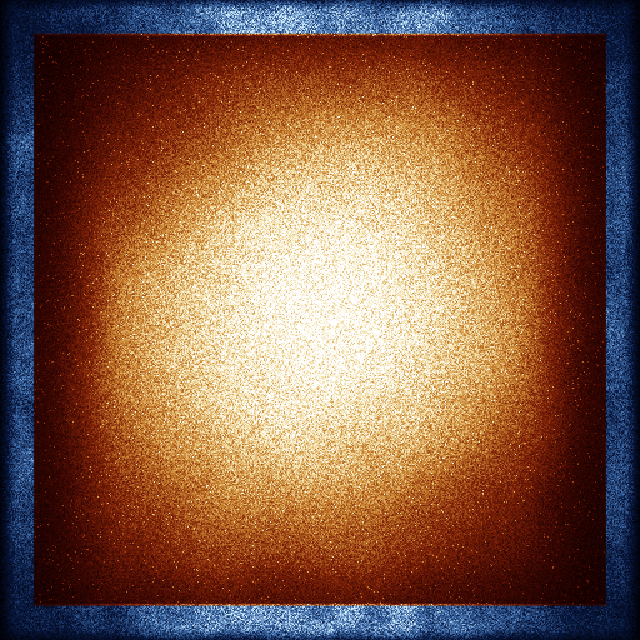
This background is drawn by a WebGL 2 fragment shader. Its source:

```glsl
#version 300 es
precision highp float;
// A grainy golden glow on a rust panel, set in a speckled blue frame.
uniform vec2 u_resolution;
out vec4 outColor;

const float GRAIN_CELLS = 512.0;
const vec2 PANEL_CENTER = vec2(0.5, 0.5005);
const float PANEL_HALF = 0.4468;

float hash(vec2 p) {
    vec3 q = fract(p.xyx * vec3(0.1031, 0.1030, 0.0973));
    q += dot(q, q.yzx + 33.33);
    return fract((q.x + q.y) * q.z);
}

float valueNoise(vec2 p) {
    vec2 i = floor(p), f = fract(p);
    f = f * f * (3.0 - 2.0 * f);
    float low = mix(hash(i), hash(i + vec2(1, 0)), f.x);
    float high = mix(hash(i + vec2(0, 1)), hash(i + vec2(1, 1)), f.x);
    return mix(low, high, f.y);
}

// Layered soft mottling, centred on zero
float mottle(vec2 p) {
    float sum = 0.0, amplitude = 0.5;
    for (int i = 0; i < 4; i++) {
        sum += amplitude * (valueNoise(p) - 0.5);
        p = p * 2.03 + 17.3;
        amplitude *= 0.5;
    }
    return sum;
}

// Triangular grain from -1 to 1
float grain(vec2 cell) {
    return hash(cell + 11.0) + hash(cell + 503.0) - 1.0;
}

float ramp(float a, float b, float t) {
    return clamp((t - a) / (b - a), 0.0, 1.0);
}

vec3 emberColor(float t) {
    vec3 c = mix(vec3(0.07, 0.0, 0.0), vec3(0.24, 0.03, 0.01), ramp(0.0, 0.2, t));
    c = mix(c, vec3(0.51, 0.14, 0.03), ramp(0.2, 0.43, t));
    c = mix(c, vec3(0.80, 0.53, 0.20), ramp(0.43, 0.68, t));
    c = mix(c, vec3(0.95, 0.87, 0.65), ramp(0.68, 0.88, t));
    return mix(c, vec3(1.0), ramp(0.88, 1.05, t));
}

vec3 frostColor(float t) {
    vec3 c = mix(vec3(0.0, 0.0, 0.02), vec3(0.03, 0.09, 0.24), ramp(0.0, 0.28, t));
    c = mix(c, vec3(0.24, 0.42, 0.66), ramp(0.28, 0.62, t));
    return mix(c, vec3(0.82, 0.93, 1.0), ramp(0.62, 1.0, t));
}

// Glow level inside the panel; inset is the distance to its sides
float panelLevel(vec2 uv, vec2 inset, float speck, float spark) {
    vec2 p = uv - vec2(0.505, 0.505);
    float radius = sqrt(max(dot(p, p) - 0.22 * p.x * p.y, 0.0));
    float level = 1.04 * exp(-pow(radius / 0.425, 2.3));
    level *= mix(0.35, 1.0, smoothstep(-0.01, 0.14, inset.x));
    level *= mix(0.85, 1.0, smoothstep(0.0, 0.08, inset.y));
    level += 0.12 * mottle(uv * 9.0) * smoothstep(0.0, 0.4, level);
    level += speck * (0.07 + 0.2 * level);
    // Sparse sparks, with a bright seam along the top and bottom
    level += 0.3 * step(0.985, spark);
    float seam = 1.0 - smoothstep(0.0015, 0.004, inset.y);
    float seamReach = smoothstep(0.0, 0.3, inset.x);
    return level + seam * (0.1 + 0.25 * seamReach) * (0.4 + spark);
}

// Light level in the frame; edge is the distance to the canvas sides
float frameLevel(vec2 uv, vec2 edge, float speck) {
    float bar = mix(0.24, 0.7, smoothstep(0.0, 0.42, edge.x));
    float post = mix(0.22, 0.46, smoothstep(0.0, 0.27, edge.y));
    float level = mix(post, bar, smoothstep(-0.015, 0.015, edge.x - edge.y));
    level *= smoothstep(-0.007, 0.028, edge.x);
    level *= smoothstep(-0.018, 0.022, edge.y);
    level *= 1.0 + 0.6 * mottle(uv * 22.0);
    return level + speck * (0.04 + 0.48 * level);
}

void main() {
    vec2 uv = gl_FragCoord.xy / u_resolution;
    vec2 cell = floor(uv * GRAIN_CELLS);
    float speck = grain(cell);
    float spark = hash(cell + 271.0);

    vec2 inset = PANEL_HALF - abs(uv - PANEL_CENTER);
    vec2 edge = min(uv, 1.0 - uv);
    vec3 panel = emberColor(panelLevel(uv, inset, speck, spark));
    vec3 frame = frostColor(frameLevel(uv, edge, speck));

    // Panel over frame, with a smoothed border
    float soft = 0.75 / min(u_resolution.x, u_resolution.y);
    float cover = smoothstep(-soft, soft, min(inset.x, inset.y));
    outColor = vec4(mix(frame, panel, cover), 1.0);
}
```
